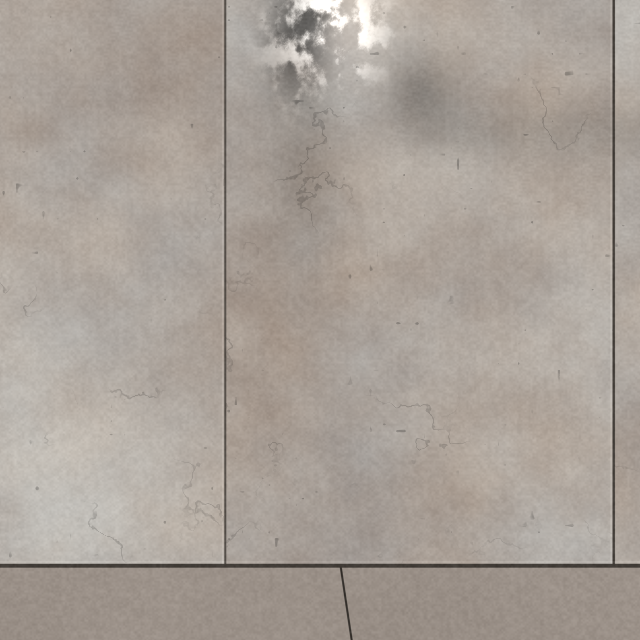
Write a Shadertoy shader that draws this texture.

```glsl
// Large weathered stone wall panels with thin vertical joints above a floor strip.
// Layered value noise mottles each panel; soft ellipses add stains, shadows and
// a speckled lamp glare, and distance to lines draws the joints.

#define PANEL_WIDTH 0.607
#define FIRST_JOINT 0.352
#define FLOOR_TOP 0.116
#define JOINT_HALF 0.0016
#define LEDGE_HALF 0.0030
#define MOTTLE 0.95
#define GRAIN 0.035
#define PALE vec3(0.745, 0.728, 0.703)
#define WARM vec3(0.600, 0.555, 0.522)
#define FLOOR_COLOR vec3(0.605, 0.565, 0.532)
#define JOINT_COLOR vec3(0.24, 0.22, 0.20)

float hash(vec2 p) {
    return fract(sin(dot(p, vec2(127.1, 311.7))) * 43758.545);
}

float noise(vec2 p) {
    vec2 cell = floor(p), f = fract(p);
    f = f * f * (3.0 - 2.0 * f);
    float low = mix(hash(cell), hash(cell + vec2(1, 0)), f.x);
    float high = mix(hash(cell + vec2(0, 1)), hash(cell + vec2(1, 1)), f.x);
    return mix(low, high, f.y);
}

float fbm(vec2 p) {
    float sum = 0.0, amplitude = 0.5;
    for (int i = 0; i < 6; i++) {
        sum += amplitude * noise(p);
        p = mat2(1.6, 1.2, -1.2, 1.6) * p + 7.3;
        amplitude *= 0.52;
    }
    return sum;
}

// Soft elliptical spot, 1 at its centre
float spot(vec2 p, vec2 center, vec2 radius) {
    vec2 d = (p - center) / radius;
    return exp(-dot(d, d));
}

// Antialiased coverage of a line from its distance
float line(float dist, float halfWidth, float px) {
    return 1.0 - smoothstep(halfWidth - px, halfWidth + px, abs(dist));
}

vec3 wall(vec2 p, float panel) {
    vec2 q = p + panel * vec2(3.7, 1.9);
    float fine = fbm(q * 19.0 + 4.0);

    // Mottling, then the broad pale and warm areas
    float tone = 0.50 + MOTTLE * (fbm(q * 4.2) - 0.5) + 0.50 * (fine - 0.5);
    if (panel < 0.0) {
        tone += 0.34 * spot(p, vec2(0.08, 0.26), vec2(0.20, 0.22));
        tone += 0.16 * spot(p, vec2(0.20, 0.66), vec2(0.18, 0.12));
        tone -= 0.22 * spot(p, vec2(0.30, 0.46), vec2(0.11, 0.16));
        tone -= 0.12 * spot(p, vec2(0.05, 0.87), vec2(0.22, 0.12));
    } else {
        tone -= 0.36 * spot(p, vec2(0.43, 0.46), vec2(0.16, 0.48));
        tone += 0.22 * spot(p, vec2(0.66, 0.74), vec2(0.14, 0.10));
        tone += 0.24 * spot(p, vec2(0.86, 0.17), vec2(0.13, 0.10));
        tone += 0.28 * spot(p, vec2(0.72, 0.98), vec2(0.32, 0.10));
    }
    vec3 color = mix(WARM, PALE, clamp(tone, -0.1, 1.1));
    color += vec3(0.022, 0.002, -0.016) * (fbm(q * 7.0 + 31.0) - 0.42) * 2.0;

    // Hairline cracks and small pits, broken up by a mask
    float vein = abs(fbm(q * 9.0 + 17.0) - 0.5);
    float crackMask = smoothstep(0.56, 0.72, fbm(q * 6.0 + 53.0));
    color *= 1.0 - 0.14 * crackMask * (1.0 - smoothstep(0.002, 0.012, vein));
    color *= 1.0 - 0.22 * smoothstep(0.91, 0.98, noise(q * 95.0)) * smoothstep(0.50, 0.68, fine);

    // Blurred shadows: round blob, sideways band, downward streak
    float band = smoothstep(0.60, 0.74, p.x) * spot(p, vec2(p.x, 0.795), vec2(1.0, 0.045));
    float shade = 0.22 * spot(p, vec2(0.658, 0.853), vec2(0.055, 0.060)) + 0.10 * band;
    shade += 0.12 * spot(p, vec2(0.475, 0.75), vec2(0.055, 0.15));
    color *= 1.0 - shade;

    // Lamp glare broken by dark flecks
    if (panel > -0.5) {
        float fleck = fbm(p * vec2(42.0, 34.0));
        float glare = spot(p, vec2(0.520, 0.955), vec2(0.070, 0.075));
        float soot = spot(p, vec2(0.465, 0.940), vec2(0.045, 0.085));
        soot += spot(p, vec2(0.495, 1.01), vec2(0.025, 0.040));
        color += glare * (0.10 + 0.50 * smoothstep(0.44, 0.68, fleck));
        color *= 1.0 - 0.50 * min(soot, 1.0) * smoothstep(0.60, 0.36, fleck);
    }
    return color;
}

void mainImage(out vec4 fragColor, in vec2 fragCoord) {
    vec2 p = fragCoord / iResolution.xy;
    float px = 0.75 / iResolution.y;

    // Wall panels, with the right joint wider and darker
    float across = (p.x - FIRST_JOINT) / PANEL_WIDTH;
    float nearest = floor(across + 0.5);
    float toJoint = (across - nearest) * PANEL_WIDTH;
    vec3 color = wall(p, floor(across));
    color += 0.05 * line(toJoint + 0.004, 0.0012, px);
    color = mix(color, JOINT_COLOR, line(toJoint, JOINT_HALF + 0.0003 * nearest, px) * (0.78 + 0.17 * nearest));

    // Floor strip with one slanted joint
    vec3 ground = FLOOR_COLOR + 0.05 * (fbm(p * 5.0 + 80.0) - 0.5);
    float slanted = p.x - 0.5495 + 0.150 * p.y;
    ground = mix(ground, JOINT_COLOR * 0.85, line(slanted, JOINT_HALF, px));
    color = mix(ground, color, smoothstep(-px, px, p.y - FLOOR_TOP));

    // Ledge with a pale upper lip, then overall fine grain
    color += 0.04 * line(p.y - FLOOR_TOP - 0.006, 0.0015, px);
    color = mix(color, JOINT_COLOR, line(p.y - FLOOR_TOP, LEDGE_HALF, px) * 0.95);
    color += GRAIN * (noise(p * 330.0) - 0.5) + GRAIN * (noise(p * 170.0 + 9.0) - 0.5);
    fragColor = vec4(clamp(color, 0.0, 1.0), 1.0);
}
```
